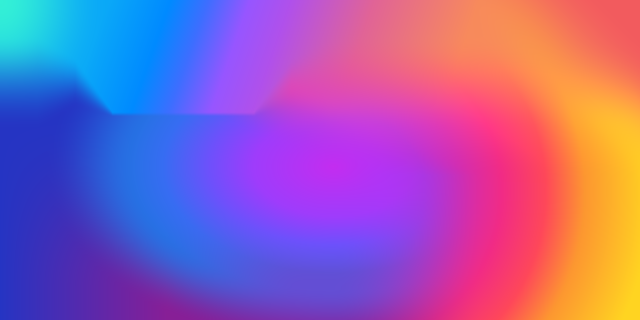
Give the GLSL for this background, as a WebGL 2 fragment shader.

```glsl
#version 300 es
precision highp float;
// Folded mesh gradient: a cool sky ramp above a violet core wrapped in blue and fiery arcs.

uniform vec2 u_resolution;
out vec4 fragColor;

// Linear blend from one colour to the next while t runs from a to b.
vec3 blendTo(vec3 from, vec3 to, float a, float b, float t) {
    return mix(from, to, clamp((t - a) / (b - a), 0.0, 1.0));
}

// Slanted ramp from teal through blue and violet to peach.
vec3 skyRamp(vec2 p) {
    float t = p.x + 0.35 * (1.0 - p.y);
    vec3 c = blendTo(vec3(0.04, 0.66, 0.97), vec3(0.0, 0.54, 1.0), 0.34, 0.534, t);
    c = blendTo(c, vec3(0.24, 0.43, 1.0), 0.534, 0.651, t);
    c = blendTo(c, vec3(0.59, 0.335, 1.0), 0.651, 0.781, t);
    c = blendTo(c, vec3(0.69, 0.315, 0.92), 0.781, 0.911, t);
    c = blendTo(c, vec3(0.88, 0.39, 0.59), 0.911, 1.17, t);
    c = blendTo(c, vec3(0.97, 0.54, 0.36), 1.17, 1.5, t);
    float corner = length(vec2(p.x, 0.8 * (1.0 - p.y)));
    return mix(c, vec3(0.2, 0.94, 0.84), 1.0 - smoothstep(0.0, 0.34, corner));
}

// Elliptic bands: violet core, blue ring, indigo and plum outside.
vec3 coolArcs(vec2 p) {
    float r = length((p - vec2(1.042, 0.479)) / vec2(0.625, 0.39));
    float dusk = smoothstep(0.45, 0.95, p.x) * (1.0 - smoothstep(0.1, 0.4, p.y));
    vec3 slate = vec3(0.39, 0.305, 0.83);
    vec3 brightBlue = mix(vec3(0.215, 0.425, 0.95), slate, dusk);
    vec3 deepBlue = mix(vec3(0.15, 0.445, 0.895), slate, dusk);
    float plum = clamp(p.x / 0.52, 0.0, 1.0) * (1.0 - smoothstep(0.1, 0.65, p.y));
    vec3 outer = mix(vec3(0.145, 0.205, 0.765), vec3(0.53, 0.12, 0.59), plum);

    vec3 c = blendTo(vec3(0.765, 0.175, 0.94), vec3(0.62, 0.235, 0.985), 0.0, 0.4, r);
    c = blendTo(c, vec3(0.43, 0.315, 0.985), 0.4, 0.62, r);
    c = blendTo(c, brightBlue, 0.62, 0.85, r);
    c = blendTo(c, deepBlue, 0.85, 1.02, r);
    return mix(c, outer, smoothstep(0.98, 1.44, r));
}

// Circular bands: violet, magenta, red, orange, yellow.
vec3 warmArcs(vec2 p) {
    float r = length(p - vec2(1.094, 0.401));
    vec3 c = blendTo(vec3(0.75, 0.175, 0.94), vec3(0.725, 0.19, 0.84), 0.1, 0.234, r);
    c = blendTo(c, vec3(0.825, 0.175, 0.69), 0.234, 0.352, r);
    c = blendTo(c, vec3(0.945, 0.17, 0.52), 0.352, 0.477, r);
    c = blendTo(c, vec3(0.995, 0.28, 0.35), 0.477, 0.612, r);
    c = blendTo(c, vec3(0.99, 0.59, 0.19), 0.612, 0.734, r);
    c = blendTo(c, vec3(1.0, 0.83, 0.13), 0.734, 0.94, r);
    return c + vec3(0.08, 0.07, 0.02) * smoothstep(0.45, 0.7, p.y);
}

void main() {
    vec2 p = gl_FragCoord.xy / u_resolution.y;

    // Lower field: cool arcs turn into warm arcs to the right and above the core.
    float warmth = smoothstep(1.04, 1.51, p.x + 2.0 * max(p.y - 0.453, 0.0));
    vec3 color = mix(coolArcs(p), warmArcs(p), warmth);

    // Fold: a crisp crease that lifts and softens beyond both of its ends.
    float beyond = max(max(p.x - 0.794, 0.352 - p.x), 0.0);
    float foldY = 0.643 + 0.85 * min(beyond, 0.117);
    float softness = 0.008 + 0.6 * min(beyond, 0.234);
    float above = smoothstep(foldY - softness, foldY + softness, p.y);
    color = mix(color, skyRamp(p), above);

    // Orange ridge returning through the peach, then the coral corner.
    float ridge = length(p - vec2(1.094, 0.401)) - 0.74;
    float ridgeGlow = exp(-ridge * ridge / 0.018) * smoothstep(1.45, 1.75, p.x);
    color = mix(color, vec3(0.985, 0.63, 0.24), 0.6 * ridgeGlow * above);
    float coral = smoothstep(1.46, 1.9, p.x + p.y - 1.0);
    color = mix(color, vec3(0.95, 0.355, 0.37), coral);

    fragColor = vec4(clamp(color, 0.0, 1.0), 1.0);
}
```
